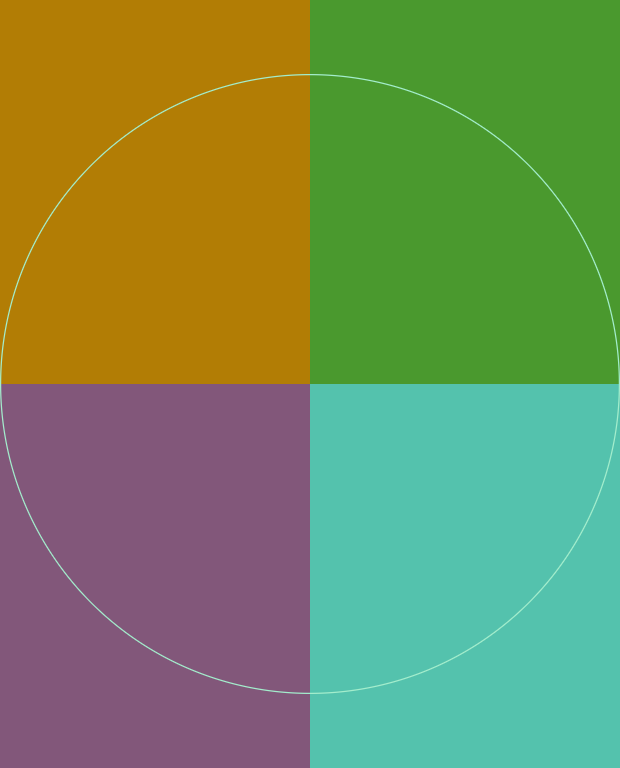
This background is drawn by a WebGL 1 fragment shader. Its source:

```glsl
precision highp float;
// Four flat colour quadrants crossed by a thin pale ring that spans the width.

uniform vec2 u_resolution;

#define RING_RADIUS 0.499
#define RING_HALF_WIDTH 0.001
#define AMBER vec3(0.70, 0.49, 0.02)
#define GREEN vec3(0.29, 0.60, 0.18)
#define PLUM vec3(0.51, 0.34, 0.48)
#define TEAL vec3(0.33, 0.76, 0.68)
#define RING_COLOR vec3(0.64, 0.93, 0.80)

// Coverage of the positive side of an edge, smoothed over one pixel
float coverage(float dist, float pixel) {
    return clamp(dist / pixel + 0.5, 0.0, 1.0);
}

// Quadrants meeting at the origin
vec3 quadrants(vec2 p, float pixel) {
    float right = coverage(p.x, pixel);
    float upper = coverage(p.y, pixel);
    return mix(mix(PLUM, TEAL, right), mix(AMBER, GREEN, right), upper);
}

// Outline of a circle centred on the origin
float ring(vec2 p, float pixel) {
    float dist = abs(length(p) - RING_RADIUS);
    return coverage(RING_HALF_WIDTH - dist, pixel);
}

void main() {
    // Centred coordinates, with the canvas width as the unit
    float pixel = 1.0 / u_resolution.x;
    vec2 p = (gl_FragCoord.xy - 0.5 * u_resolution) * pixel;

    vec3 color = quadrants(p, pixel);
    color = mix(color, RING_COLOR, ring(p, pixel));
    gl_FragColor = vec4(color, 1.0);
}
```
